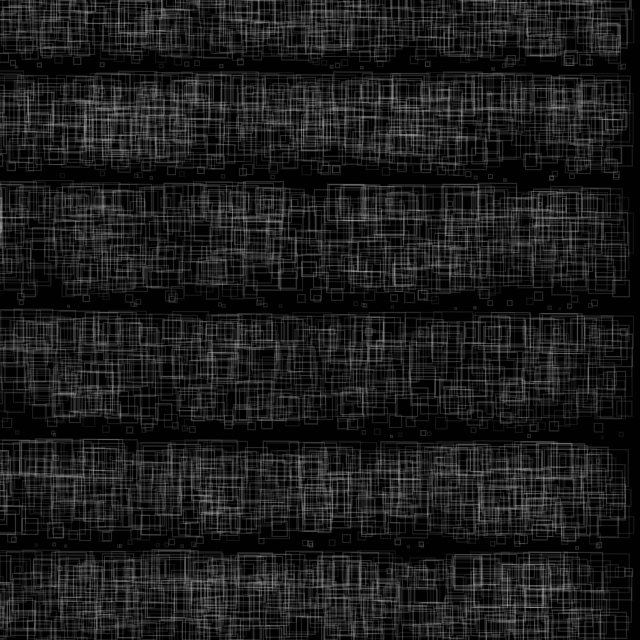
This pattern is drawn by a Shadertoy shader. Its source:

```glsl
// Thin grey square outlines piled up in horizontal bands on black.
// Each band is split into columns of hashed squares: a row of concentric ones
// along the top, a dense body, and small ones that shrink into the dark gap.

const float COLUMNS = 24.0;
const int SQUARES = 34;

vec4 hash4(vec3 p) {
    vec4 q = fract(p.xyzx * vec4(0.1031, 0.1030, 0.0973, 0.1099));
    q += dot(q, q.wzxy + 33.33);
    return fract((q.xxyz + q.yzzw) * q.zywx);
}

float gradientDot(vec2 cell, vec2 offset) {
    float angle = 6.2832 * hash4(vec3(cell + 40.0, 7.0)).x;
    return dot(vec2(cos(angle), sin(angle)), offset);
}

float gradientNoise(vec2 p) {
    vec2 i = floor(p), f = p - i;
    vec2 s = f * f * f * (f * (f * 6.0 - 15.0) + 10.0);
    vec2 e = vec2(1, 0);
    return mix(mix(gradientDot(i, f), gradientDot(i + e, f - e), s.x),
               mix(gradientDot(i + e.yx, f - e.yx), gradientDot(i + 1.0, f - 1.0), s.x), s.y);
}

// Distance of a band's upper edge from the canvas top; heights vary slightly
float bandTop(float band) {
    return 0.110 + 0.187 * band - 0.0143 * sin(1.5708 * band);
}

float squareOutline(vec2 p, float halfSide, float px) {
    float d = abs(max(abs(p.x), abs(p.y)) - halfSide);
    float w = 1.0 / 512.0;
    return 1.0 - smoothstep(0.5 * (w - px), 0.5 * (w + px), d);
}

void mainImage(out vec4 fragColor, in vec2 fragCoord) {
    float px = 1.0 / iResolution.y;
    vec2 uv = fragCoord * px;
    float rightEdge = iResolution.x * px - 0.009;

    // Depth below the canvas top, tilted a little across the width
    float depth = 1.0 - uv.y - 0.005 * (uv.x - 0.5);
    float band = -1.0;
    for (int i = 0; i < 6; i++)
        if (depth > bandTop(float(i))) band = float(i);
    float height = bandTop(band + 1.0) - bandTop(band);
    vec2 p = vec2(uv.x, depth - bandTop(band));

    float light = 0.0;
    for (int n = -1; n <= 1; n++) {
        float column = floor(uv.x * COLUMNS) + float(n);
        for (int k = 0; k < SQUARES; k++) {
            vec4 h = hash4(vec3(column + 3.0, band * 7.0 + 11.0, float(k) * 3.0 + 5.0));
            vec4 g = hash4(vec3(column + 61.0, band * 5.0 + 29.0, float(k) + 17.0));
            vec2 center = vec2((column + h.x) / COLUMNS, 0.0);
            float halfSide;

            if (k < 8) {            // concentric top row
                center.y = 0.0335 + 0.004 * (h.y - 0.5);
                halfSide = mix(0.002, 0.031, pow(h.z, 0.8));
            } else if (k < 29) {    // dense body
                center.y = mix(0.042, 0.77 * height, h.y);
                halfSide = mix(0.010, 0.034 - 0.010 * h.y * h.y, h.z);
            } else {                // shrinking tail
                center.y = height * mix(0.72, 0.985, h.y);
                halfSide = mix(0.019, 0.0015, h.y) * mix(0.7, 1.1, h.z);
            }

            // Gently clustered density, with a bare strip at the right
            float density = 0.80 + 0.5 * gradientNoise(vec2(center.x * 9.0, band * 2.37 + 0.5));
            if (g.x > density || center.x + halfSide > rightEdge) continue;

            float alpha = mix(0.06, 0.17, h.w) * squareOutline(p - center, halfSide, px);
            light += (1.0 - light) * alpha;
        }
    }
    fragColor = vec4(vec3(light + 0.004), 1.0);
}
```
